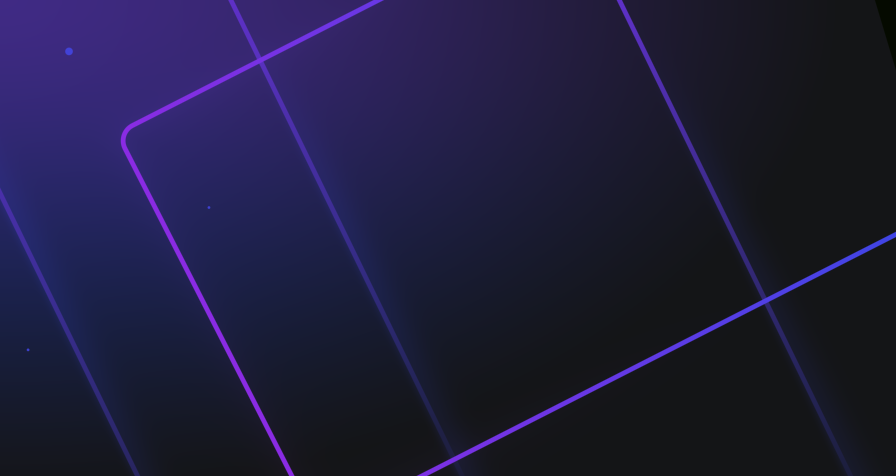
A WebGL 2 fragment shader for this background:

```glsl
#version 300 es
precision highp float;
// Dark indigo backdrop with a tilted neon frame, fading diagonal beams and small dots.

#define BASE vec3(0.078, 0.082, 0.090)
#define VIOLET_HAZE vec3(0.250, 0.165, 0.520)
#define BLUE_HAZE vec3(0.120, 0.185, 0.520)
#define HAZE_SIZE vec2(1.765, 1.042)
#define FRAME_START vec3(0.54, 0.17, 0.89)
#define FRAME_END vec3(0.25, 0.27, 0.90)
#define FRAME_CORNER vec2(0.2463, 0.2800)
#define FRAME_HALF vec2(1.200, 0.466)
#define FRAME_RADIUS 0.036
#define BEAM_SLOPE 0.486
#define HALF_STROKE 0.005
#define DOT_COLOR vec3(0.26, 0.27, 0.88)

uniform vec2 u_resolution;
out vec4 fragColor;

// Coverage of a shape from its signed distance, smoothed over about one pixel.
float cover(float dist) {
  float soft = 0.75 / u_resolution.y;
  return 1.0 - smoothstep(-soft, soft, dist);
}

float roundedBox(vec2 p, vec2 halfSize, float radius) {
  vec2 q = abs(p) - halfSize + radius;
  return length(max(q, 0.0)) + min(max(q.x, q.y), 0.0) - radius;
}

// Elliptical haze from the upper left, violet above and blue below.
vec3 backdrop(vec2 p) {
  float r = length(p / HAZE_SIZE);
  float haze = clamp(1.0 - pow(r, 1.25), 0.0, 1.0);
  haze = mix(haze, smoothstep(0.0, 1.0, haze), 0.3);
  vec3 tint = mix(VIOLET_HAZE, BLUE_HAZE, smoothstep(0.0, 0.8, p.y));
  return mix(BASE, tint, haze);
}

// Parallel beams that dim downward, each with a soft glow on its right.
vec3 addBeams(vec3 color, vec2 p) {
  vec3 starts = vec3(-0.197, 0.485, 1.301);
  vec3 reach = vec3(1.40, 1.02, 1.06);
  for (int i = 0; i < 3; i++) {
    float side = (p.x - starts[i] - BEAM_SLOPE * p.y) * inversesqrt(1.0 + BEAM_SLOPE * BEAM_SLOPE);
    float fade = clamp(1.0 - p.y / reach[i], 0.0, 1.0);
    float spread = side > 0.0 ? 0.045 : 0.012;
    float glow = exp(-pow(side / spread, 2.0)) * smoothstep(0.0, 0.5, p.y);
    color += vec3(0.015, 0.020, 0.075) * glow;
    vec3 beam = mix(vec3(0.17, 0.19, 0.52), vec3(0.37, 0.19, 0.78), fade);
    color = mix(color, beam, cover(abs(side) - HALF_STROKE) * pow(fade, 0.6));
  }
  return color;
}

// Frame outline, shading from purple to blue along its length.
vec3 addFrame(vec3 color, vec2 p) {
  float tilt = radians(27.0);
  vec2 along = vec2(cos(tilt), -sin(tilt));
  vec2 across = vec2(sin(tilt), cos(tilt));
  vec2 local = vec2(dot(p - FRAME_CORNER, along), dot(p - FRAME_CORNER, across));
  float edge = abs(roundedBox(local - FRAME_HALF, FRAME_HALF, FRAME_RADIUS));
  vec3 neon = mix(FRAME_START, FRAME_END, clamp(local.x / 1.36, 0.0, 1.0));
  color += neon * 0.045 * exp(-edge / 0.035) * (1.0 - smoothstep(0.0, 1.2, local.x));
  return mix(color, neon, cover(edge - HALF_STROKE));
}

// Dots hold position in xy and radius in z.
vec3 addDots(vec3 color, vec2 p) {
  vec3 dots[3] = vec3[3](vec3(0.145, 0.108, 0.0080),
                         vec3(0.439, 0.436, 0.0028),
                         vec3(0.059, 0.735, 0.0028));
  for (int i = 0; i < 3; i++) {
    color = mix(color, DOT_COLOR, 0.9 * cover(length(p - dots[i].xy) - dots[i].z));
  }
  return color;
}

void main() {
  // Units of canvas height, with y running down from the top edge.
  vec2 p = vec2(gl_FragCoord.x, u_resolution.y - gl_FragCoord.y) / u_resolution.y;
  vec3 color = backdrop(p);
  color = addBeams(color, p);
  color = addFrame(color, p);
  color = addDots(color, p);
  // Dark slanted sliver in the upper right corner.
  float sliver = (1.838 + 0.30 * p.y - p.x) * 0.958;
  color = mix(color, vec3(0.02, 0.04, 0.0), cover(sliver));
  fragColor = vec4(color, 1.0);
}
```
